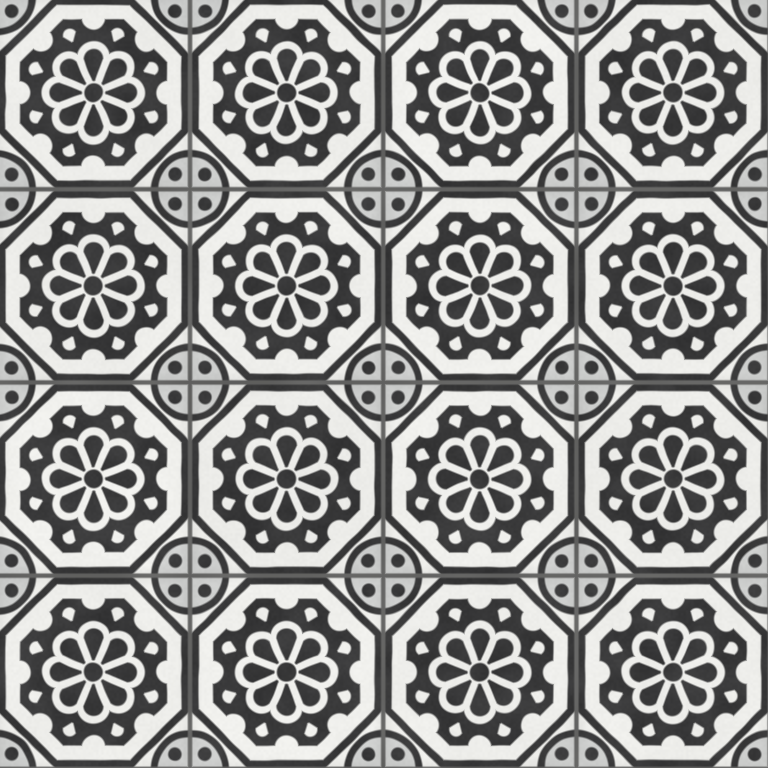
A three.js fragment shader for this pattern:

```glsl
// Cement tiles: an eight-petal flower in a scalloped ring, octagon frame and dotted corners.
#define REPEATS 3.975
#define ORIGIN vec2(0.499, 0.502)
#define SOFT 0.007
#define GROUT_HALF 0.0115
#define WOBBLE 0.006
#define WEAR 0.05
#define CREAM vec3(0.935, 0.935, 0.922)
#define GREY vec3(0.81, 0.815, 0.81)
#define INK vec3(0.215, 0.215, 0.218)
#define GROUT vec3(0.39, 0.39, 0.385)

varying vec2 vUv;

const float PI = 3.14159;

float hash(vec2 p) {
  vec3 h = fract(p.xyx * vec3(0.1031, 0.1030, 0.0973));
  h += dot(h, h.yzx + 33.33);
  return fract((h.x + h.y) * h.z);
}

float noise(vec2 p) {
  vec2 i = floor(p);
  vec2 f = fract(p);
  f = f * f * (3.0 - 2.0 * f);
  return mix(mix(hash(i), hash(i + vec2(1.0, 0.0)), f.x),
             mix(hash(i + vec2(0.0, 1.0)), hash(i + vec2(1.0, 1.0)), f.x), f.y);
}

// Coverage of a shape from its signed distance
float fill(float d) {
  return 1.0 - smoothstep(-SOFT, SOFT, d);
}

// Folds the plane into one half of a 45 degree sector, with its axis on x
vec2 foldSector(vec2 q) {
  float angle = mod(atan(q.y, q.x) + PI / 8.0, PI / 4.0) - PI / 8.0;
  return length(q) * vec2(cos(angle), abs(sin(angle)));
}

float petals(vec2 s) {
  float t = clamp((s.x - 0.07) / 0.105, 0.0, 1.0);
  float petal = length(s - vec2(mix(0.07, 0.175, t), 0.0)) - mix(0.009, 0.051, t);
  return min(petal, length(s) - 0.049);
}

// Octagonal ring with bitten sides, a lobed opening and a hole at each corner
float ring(vec2 s) {
  float bite = length(s - vec2(0.388, 0.0)) - 0.062;
  float lobes = min(length(s - vec2(0.182, 0.0)) - 0.085, length(s) - 0.19);
  vec2 axis = vec2(cos(PI / 8.0), sin(PI / 8.0));
  vec2 h = vec2(dot(s, axis) - 0.322, abs(axis.x * s.y - axis.y * s.x));
  float hole = max(length(h) - 0.036, 0.8 * h.y - 0.6 * h.x - 0.025);
  return max(max(s.x - 0.38, -bite), max(-lobes, -hole));
}

vec3 tile(vec2 q, vec3 ink) {
  vec2 s = foldSector(q);
  float motif = min(min(petals(s), ring(s)), 0.455 - s.x);
  vec3 color = mix(CREAM, ink, fill(motif));

  // Corner: pale slivers, an arc, a grey quarter disc and a dot
  vec2 corner = 0.5 - abs(q);
  float c = length(corner);
  vec3 inset = mix(CREAM, ink, fill(c - 0.202));
  inset = mix(inset, GREY, fill(c - 0.166));
  inset = mix(inset, ink, fill(length(corner - 0.077) - 0.035));
  float diagonal = (abs(q.x) + abs(q.y)) * 0.7071;
  return mix(color, inset, fill(0.493 - diagonal));
}

void main() {
  vec2 p = (vUv - ORIGIN) * REPEATS;
  vec2 id = floor(p);
  vec2 q = fract(p) - 0.5;

  // Hand-poured edges, different in each tile
  vec2 grain = p * 13.0 + 40.0;
  vec2 drift = vec2(noise(grain), noise(grain + 71.0)) - 0.5;
  vec3 ink = INK + WEAR * (noise(p * 9.0 + 90.0) - 0.35);
  vec3 color = tile(q + WOBBLE * drift, ink);

  // Fine speckle, cloudy wear and a tone for each tile
  float cloud = noise(p * 5.0 + 20.0) - 0.5;
  float speckle = noise(p * 75.0 + 300.0) - 0.5;
  color += 0.4 * WEAR * (cloud + speckle);
  color *= 0.99 + 0.02 * hash(id + 17.0);

  // Grout with slightly shaded tile rims
  float edge = 0.5 - max(abs(q.x), abs(q.y));
  color *= 0.96 + 0.04 * smoothstep(0.0, 0.07, edge);
  color = mix(color, GROUT + WEAR * cloud, fill(edge - GROUT_HALF));

  gl_FragColor = vec4(color, 1.0);
}
```
